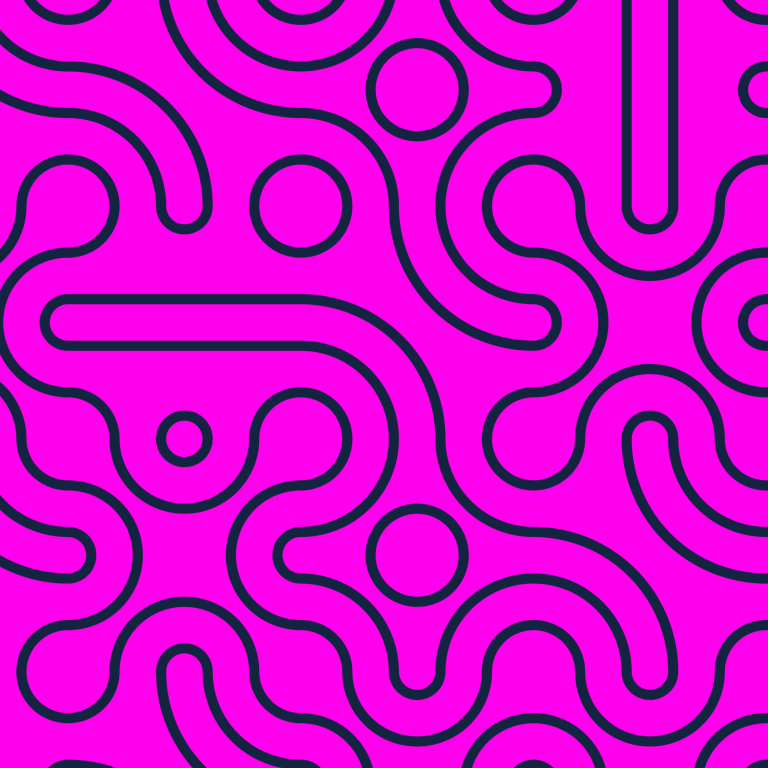
Give the GLSL for this pattern, as a WebGL 2 fragment shader.

```glsl
#version 300 es
precision highp float;

uniform vec2 u_resolution;
out vec4 fragColor;

const vec3 GROUND = vec3(1.0, 0.0, 0.93);
const vec3 INK = vec3(0.07, 0.14, 0.25);
const float TILE = 0.3031;                    // tile side, in canvas units
const vec2 GRID_ORIGIN = vec2(0.0885, 0.1255);
const float HALF_LINE = 0.0218;               // in tile units, as are the radii
const float STEP = 0.2;                       // gap between nested lines
const float EDGE_PIXELS = 0.75;

// Cumulative shares of the tile kinds; the rest are crossings
const float DOTS_END = 0.27;
const float BENDS_END = 0.57;
const float STRAIGHTS_END = 0.82;

// Kinds follow an even spread over the grid, loosened by a hash
const vec2 SPREAD = vec2(0.7549, 0.5698);
const float JITTER = 0.2;

// Integer hash: two values in 0..1 per cell
vec2 hash22(vec2 cell) {
    uvec2 v = uvec2(ivec2(cell)) * 1664525u + 1013904223u;
    v.x += v.y * 1664525u;
    v.y += v.x * 1664525u;
    v ^= v >> 16u;
    v.x += v.y * 1664525u;
    v.y += v.x * 1664525u;
    v ^= v >> 16u;
    return vec2(v >> 8u) / 16777216.0;
}

float ring(float dist, float radius) {
    return abs(dist - radius);
}

// Two nested half rings around the middle of every side
float dotsTile(vec2 p) {
    vec2 q = abs(p);
    float side = min(length(q - vec2(0.5, 0.0)), length(q - vec2(0.0, 0.5)));
    return min(ring(side, 0.5 * STEP), ring(side, 1.5 * STEP));
}

// Two bands, each bending around one of two opposite corners
float bendsTile(vec2 p) {
    float corner = min(length(p - 0.5), length(p + 0.5));
    return min(ring(corner, 2.0 * STEP), ring(corner, 3.0 * STEP));
}

// One band straight through, with caps on the other two sides
float straightTile(vec2 p) {
    vec2 q = abs(p);
    float cap = ring(length(q - vec2(0.0, 0.5)), 0.5 * STEP);
    return min(ring(q.y, 0.5 * STEP), cap);
}

// Four bands meeting around a central ring
float crossingTile(vec2 p) {
    float corner = length(abs(p) - 0.5);
    return min(ring(corner, 2.0 * STEP), ring(length(p), STEP));
}

// Distance to the nearest line centre at a point in grid units
float lineDistance(vec2 grid) {
    vec2 cell = floor(grid);
    vec2 p = grid - cell - 0.5;
    vec2 rnd = hash22(cell);
    float kind = fract(dot(cell, SPREAD) + JITTER * rnd.x);
    bool turned = rnd.y < 0.5;

    if (kind < DOTS_END) return dotsTile(p);

    if (turned) p = vec2(-p.y, p.x);
    float d = kind < BENDS_END ? bendsTile(p)
            : kind < STRAIGHTS_END ? straightTile(p)
            : crossingTile(p);
    return min(d, ring(length(abs(p) - 0.5), STEP));
}

void main() {
    float canvas = min(u_resolution.x, u_resolution.y);
    vec2 grid = (gl_FragCoord.xy / canvas - GRID_ORIGIN) / TILE;
    float soft = EDGE_PIXELS / (canvas * TILE);
    float d = lineDistance(grid) - HALF_LINE;
    fragColor = vec4(mix(INK, GROUND, smoothstep(-soft, soft, d)), 1.0);
}
```
